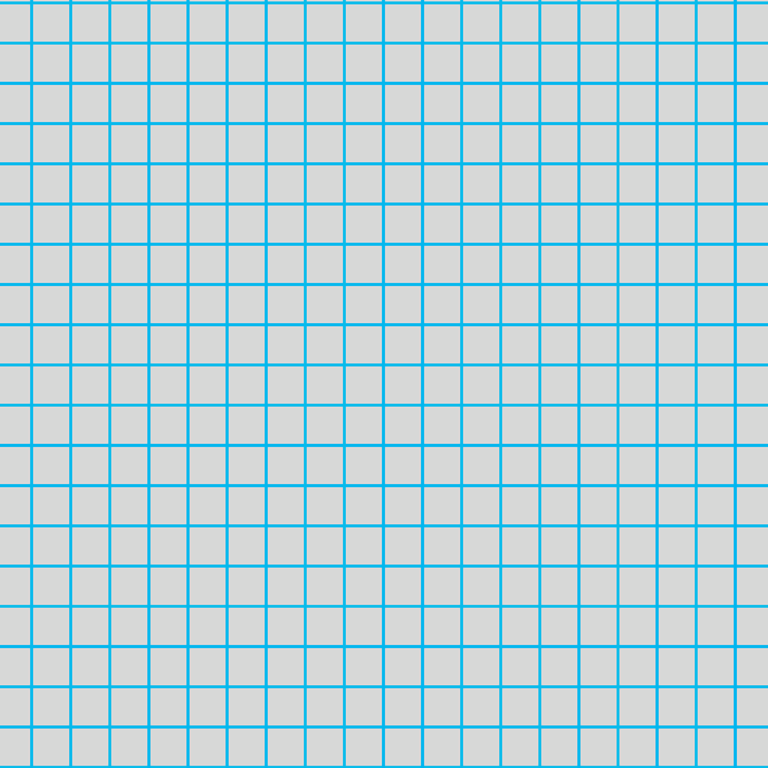
A WebGL 2 fragment shader for this pattern:

```glsl
#version 300 es
precision highp float;
// Blue squared-paper grid on light grey, about 19.6 cells across and 19.1 down.
// Each axis measures the distance to its nearest line; a faint warm fringe
// borders the lines, whose weight and tint vary a little from line to line.

#define PITCH vec2(0.05090, 0.05238)   // cell width and height
#define ORIGIN vec2(0.0412, 0.0010)    // centre of the first lines
#define LINE_WIDTH 0.0040
#define WIDTH_VARIATION 0.12
#define EDGE_SOFTNESS 0.0011
#define FRINGE_WIDTH 0.0019
#define PAPER vec3(0.842, 0.846, 0.842)
#define FRINGE vec3(0.910, 0.850, 0.840)
#define INK vec3(0.000, 0.710, 0.940)
#define INK_PALE vec3(0.060, 0.760, 0.900)

uniform vec2 u_resolution;
out vec4 fragColor;

float hash(float n) {
    return fract(sin(n * 12.9898) * 43758.547);
}

// Coverage of a soft-edged band around a line centre.
float band(float dist, float halfWidth, float softness) {
    return 1.0 - smoothstep(halfWidth - softness, halfWidth + softness, dist);
}

// x: ink coverage, y: fringe coverage, z: paleness of the nearest line.
vec3 ruledLine(float coord, float origin, float pitch, float seed, float softness) {
    float cell = (coord - origin) / pitch;
    float index = floor(cell + 0.5);
    float dist = abs(cell - index) * pitch;
    float random = hash(index + seed);
    float halfWidth = 0.5 * LINE_WIDTH * (1.0 + WIDTH_VARIATION * (0.5 - random));
    return vec3(band(dist, halfWidth, softness),
                band(dist, halfWidth + FRINGE_WIDTH, softness * 0.7),
                random);
}

void main() {
    vec2 uv = gl_FragCoord.xy / u_resolution;
    vec2 pixel = 1.0 / u_resolution;

    vec3 vertical = ruledLine(uv.x, ORIGIN.x, PITCH.x, 3.0, max(EDGE_SOFTNESS, 0.6 * pixel.x));
    vec3 horizontal = ruledLine(uv.y, ORIGIN.y, PITCH.y, 71.0, max(EDGE_SOFTNESS, 0.6 * pixel.y));

    // Paper, then the fringe, then the two sets of lines.
    vec3 color = mix(PAPER, FRINGE, max(vertical.y, horizontal.y));
    color = mix(color, mix(INK, INK_PALE, 0.6 * horizontal.z), horizontal.x);
    color = mix(color, mix(INK, INK_PALE, 0.6 * vertical.z), vertical.x);

    fragColor = vec4(color, 1.0);
}
```
